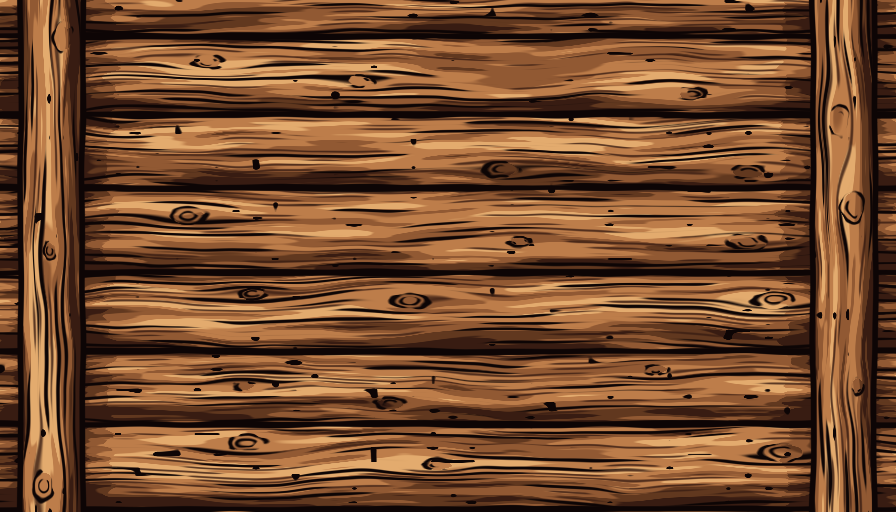
A Shadertoy shader for this texture:

```glsl
const vec3 INK = vec3(0.05, 0.02, 0.02);
const vec3 UMBER = vec3(0.22, 0.11, 0.07);
const vec3 BARK = vec3(0.38, 0.22, 0.12);
const vec3 BROWN = vec3(0.57, 0.35, 0.20);
const vec3 TAN = vec3(0.74, 0.49, 0.29);
const vec3 CREAM = vec3(0.89, 0.67, 0.43);
const float POST_FIRST = 0.1015, POST_PITCH = 1.5465, POST_HALF = 0.058;
const float BOARD_PITCH = 0.154;

float hash(vec2 p) {
    return fract(sin(dot(p, vec2(127.1, 311.7))) * 43758.5453);
}

float noise(vec2 p) {
    vec2 i = floor(p), f = fract(p);
    f = f * f * (3.0 - 2.0 * f);
    return mix(mix(hash(i), hash(i + vec2(1, 0)), f.x),
               mix(hash(i + vec2(0, 1)), hash(i + vec2(1, 1)), f.x), f.y);
}

// Coverage of a line with the given half width
float line(float dist, float halfWidth, float px) {
    return (1.0 - smoothstep(-px, px, abs(dist) - halfWidth)) * smoothstep(0.0, px, halfWidth);
}

// Tapering strokes that follow the grain
float strokes(float along, float grain, float spacing, float cut, float seed, float px) {
    float row = floor(grain / spacing);
    float swell = noise(vec2(along * 6.0 + 9.0 * hash(vec2(row, seed)), row + 37.0 * seed));
    float halfWidth = 0.2 * spacing * smoothstep(cut, cut + 0.4, swell);
    float shift = 0.4 * (hash(vec2(seed, row + 5.0)) - 0.5);
    return line((fract(grain / spacing) - 0.5 + shift) * spacing, halfWidth, px);
}

// Flat cartoon tones from dark to light
vec3 woodTone(float t) {
    const float SOFT = 0.02;
    vec3 c = mix(UMBER, BARK, smoothstep(-SOFT, SOFT, t - 0.20));
    c = mix(c, BROWN, smoothstep(-SOFT, SOFT, t - 0.36));
    c = mix(c, TAN, smoothstep(-SOFT, SOFT, t - 0.53));
    return mix(c, CREAM, smoothstep(-SOFT, SOFT, t - 0.75));
}

// Timber with q.x along and q.y across the grain
vec3 wood(vec2 q, vec2 size, vec2 knotSize, float light, float seed, float px) {
    float grain = q.y + 0.026 * (noise(vec2(q.x * 4.0, q.y * 9.0 + seed * 17.0)) - 0.5)
                + 0.007 * (noise(vec2(q.x * 13.0, q.y * 25.0 + seed * 11.0)) - 0.5);
    float knotInk = 0.0, inside = 0.0;

    // Knots push the grain aside
    for (int i = 0; i < 3; i++) {
        vec2 key = vec2(float(i) + 3.0, seed + 0.5);
        vec2 centre = size * vec2((float(i) + 0.15 + 0.7 * hash(key)) / 3.0,
                                  0.22 + 0.56 * hash(key + 7.0));
        vec2 radius = knotSize * (0.55 + 0.75 * hash(key + 13.0));
        vec2 d = q - centre, bulge = d / (radius * vec2(3.2, 1.9));
        grain -= 0.85 * (grain - centre.y) * exp(-dot(bulge, bulge));
        vec2 e = d / radius;
        float wobble = 0.35 * (noise(e * 1.6 + key * 5.0) - 0.5);
        float r = length(e) + wobble, scale = radius.y;
        float nib = noise(e * 1.3 + key * 9.0);
        knotInk = max(knotInk, line((r - 1.0) * scale, 0.0026 * smoothstep(0.2, 0.6, nib), px));
        knotInk = max(knotInk, line((r - 0.5) * scale, 0.0018 * smoothstep(0.35, 0.7, nib), px));
        inside = max(inside, 1.0 - smoothstep(0.85, 1.0, r));
    }

    // Streaked tones
    float tone = light - 0.12 * inside
        + 0.55 * (noise(vec2(q.x * 4.5, grain * 75.0 + seed * 23.0)) - 0.5)
        + 0.35 * (noise(vec2(q.x * 9.0 + 4.0, grain * 150.0 + seed * 29.0)) - 0.5);
    vec3 c = woodTone(tone);

    // Brown hairlines, black strokes and chips
    float clear = 1.0 - inside;
    c = mix(c, UMBER, 0.8 * clear * strokes(q.x * 1.4, grain + 0.004, 0.0095, 0.42, seed + 51.0, px));
    float ink = strokes(q.x, grain, 0.0145, 0.43, seed, px) * clear;
    float chip = noise(vec2(q.x * 26.0, q.y * 75.0) + seed * 19.0);
    ink = max(ink, smoothstep(0.90, 0.93, chip));
    return mix(c, INK, max(ink, knotInk));
}

// Height of the seam below board i
float seam(float i) {
    return 0.0095 + BOARD_PITCH * i + 0.008 * cos(2.0944 * (i - 1.0));
}

vec3 boards(vec2 p, float postGap, float px) {
    float i = floor((p.y - 0.0095) / BOARD_PITCH);
    i += step(seam(i + 1.0), p.y) - (1.0 - step(seam(i), p.y));
    float low = seam(i), high = seam(i + 1.0), t = (p.y - low) / (high - low);
    float light = 0.27 + 0.38 * smoothstep(0.0, 0.5, t) - 0.17 * smoothstep(0.78, 1.0, t);
    float fray = 0.04 * noise(vec2(p.x * 12.0, p.y * 60.0));
    light -= 0.13 * (1.0 - smoothstep(0.07, 0.08, postGap + fray)) + 0.28 * exp(-postGap / 0.025);
    vec3 c = wood(vec2(p.x, p.y - low), vec2(1.753, high - low), vec2(0.032, 0.014), light, i + 4.0, px);
    float seamDist = min(p.y - low, high - p.y);
    float seamHalf = 0.0035 + 0.005 * noise(vec2(p.x * 11.0, i * 5.0 + step(0.5, t)));
    return mix(c, INK, line(seamDist, seamHalf, px));
}

vec3 post(float u, float y, float id, float px) {
    float light = 0.68 - 0.45 * smoothstep(0.1, 0.9, u) - 0.3 * (1.0 - smoothstep(-1.0, -0.55, u));
    vec2 q = vec2(y, (u + 1.0) * POST_HALF);
    return wood(q, vec2(1.0, 2.0 * POST_HALF), vec2(0.025, 0.018), light, id + 20.0, px);
}

void mainImage(out vec4 fragColor, in vec2 fragCoord) {
    float px = 0.8 / iResolution.y;
    vec2 p = fragCoord / iResolution.y;
    float id = floor((p.x - POST_FIRST) / POST_PITCH + 0.5);
    float x = p.x - POST_FIRST - POST_PITCH * id;
    float edge = abs(x) - POST_HALF + 0.006 * (noise(vec2(p.y * 9.0, id * 3.0 + step(0.0, x))) - 0.5);

    // Boards behind, posts in front, dark outline between
    vec3 c = boards(p, max(edge, 0.0), px);
    c = mix(c, post(x / POST_HALF, p.y, id, px), 1.0 - smoothstep(-px, px, edge));
    c = mix(c, INK, line(edge - 0.002, 0.0055, px));
    fragColor = vec4(c, 1.0);
}
```
